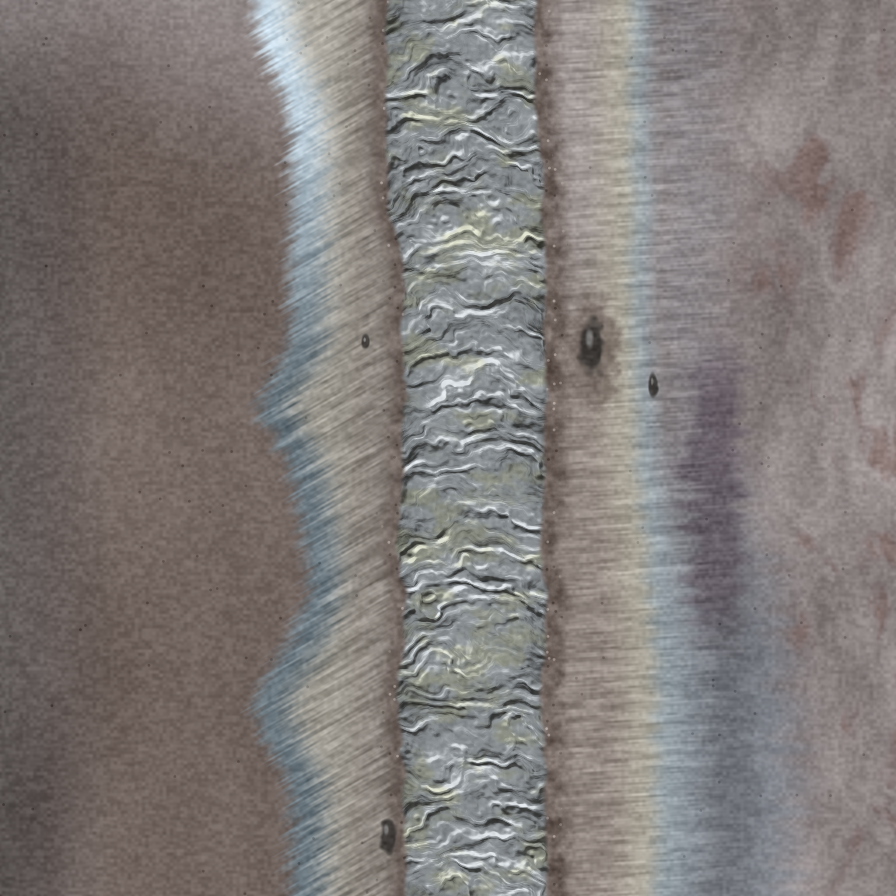
Reproduce this texture procedurally as a three.js fragment shader.

```glsl
// Draws a rippled vertical weld bead between two heat-tinted, brushed steel plates.
varying vec2 vUv;

float hash(vec2 p) {
  vec3 q = fract(p.xyx * 0.1031);
  q += dot(q, q.yzx + 33.33);
  return fract((q.x + q.y) * q.z);
}

float noise(vec2 p) {
  vec2 i = floor(p), f = fract(p);
  f = f * f * (3.0 - 2.0 * f);
  return mix(mix(hash(i), hash(i + vec2(1, 0)), f.x),
             mix(hash(i + vec2(0, 1)), hash(i + vec2(1, 1)), f.x), f.y);
}

float fbm(vec2 p) {
  float sum = 0.0, amp = 0.5;
  for (int i = 0; i < 4; i++) {
    sum += amp * noise(p);
    p = mat2(1.6, 1.2, -1.2, 1.6) * p + 3.7;
    amp *= 0.5;
  }
  return sum;
}

float bump(float x, float width) { return exp(-x * x / (width * width)); }

float band(float x, float a, float b, float soft) {
  return smoothstep(a - soft, a + soft, x) * (1.0 - smoothstep(b - soft, b + soft, x));
}

// Streaks of two widths running along the given unit direction
float brushed(vec2 p, vec2 dir, float lengthFreq, float widthFreq) {
  vec2 q = vec2(dot(p, dir) * lengthFreq, dot(p, vec2(-dir.y, dir.x)) * widthFreq);
  return 0.45 * noise(q) + 0.55 * noise(q * vec2(2.3, 1.9) + 8.0);
}

float leftTintEdge(float y) {
  return 0.322 - 0.04 * smoothstep(0.84, 1.0, y) - 0.036 * bump(y - 0.545, 0.045)
       - 0.04 * bump(y - 0.21, 0.06) + 0.02 * bump(y - 0.36, 0.07);
}

vec3 leftPlate(vec2 p) {
  float cloud = fbm(p * vec2(9.0, 4.0));
  vec3 col = mix(vec3(0.35, 0.325, 0.32), vec3(0.43, 0.38, 0.36), smoothstep(0.0, 0.14, p.x));
  col = mix(col, vec3(0.58, 0.55, 0.55), 0.85 * smoothstep(0.78, 1.02, p.y + 0.25 * (p.x - 0.2)));
  col += 0.14 * (cloud - 0.47);

  // Blue fringe fading through straw to bare steel
  float streak = brushed(p, vec2(0.87, 0.5), 18.0, 230.0);
  float d = p.x - leftTintEdge(p.y) + 0.022 * (streak - 0.5);
  float top = smoothstep(0.55, 0.95, p.y);
  vec3 blue = mix(vec3(0.42, 0.47, 0.50), vec3(0.77, 0.84, 0.89), top);
  vec3 pale = mix(vec3(0.56, 0.57, 0.56), vec3(0.75, 0.76, 0.75), top);
  col = mix(col, blue, smoothstep(-0.012, 0.016, d));
  col = mix(col, pale, smoothstep(0.016, 0.055, d));
  col = mix(col, vec3(0.62, 0.595, 0.55), smoothstep(0.035, 0.07, d) * 0.75);
  col = mix(col, vec3(0.55, 0.525, 0.50), smoothstep(0.365, 0.41, p.x));
  return col + 0.26 * (streak - 0.5) * smoothstep(-0.02, 0.03, d);
}

vec3 rightPlate(vec2 p) {
  float low = 1.0 - smoothstep(0.2, 0.62, p.y);
  float cloud = fbm(p * vec2(8.0, 6.0) + 11.0);
  float scratch = brushed(p, vec2(0.998, 0.06), 20.0, 210.0);
  float ragged = 0.04 * (noise(vec2(p.x * 8.0, p.y * 85.0)) - 0.5);
  vec3 col = vec3(0.535, 0.50, 0.50) + 0.24 * (cloud - 0.47);

  // Rust blotches over mottled scale
  vec2 flow = p * vec2(26.0, 14.0) + 3.0 * cloud;
  float rust = smoothstep(0.52, 0.72, fbm(flow)) * smoothstep(0.80, 0.92, p.x);
  rust += bump(p.x - 0.86, 0.035) * bump(p.y - 0.69, 0.025) * smoothstep(0.35, 0.6, fbm(flow * 2.0));
  col = mix(col, vec3(0.46, 0.365, 0.34), 0.6 * clamp(rust, 0.0, 1.0));
  col += 0.16 * (fbm(flow * 1.7 + 4.0) - 0.47) * smoothstep(0.74, 0.86, p.x);

  // Outer blue and violet heat tints
  float x = p.x + ragged;
  col = mix(col, vec3(0.49, 0.52, 0.56), 0.75 * band(x, 0.73, 0.80 + 0.085 * low, 0.035) * (0.35 + 0.65 * low));
  float violet = band(x, 0.768, 0.826, 0.014) * band(p.y, 0.30, 0.60, 0.05);
  col = mix(col, vec3(0.37, 0.33, 0.37), violet * 0.75);
  col *= 1.0 - 0.14 * band(x, 0.79, 0.84, 0.02) * (1.0 - smoothstep(0.25, 0.4, p.y));

  // Inner blue fringe, straw rim and bare steel
  float inner = p.x + 0.25 * ragged - 0.025 * low;
  vec3 steel = mix(vec3(0.575, 0.535, 0.51), vec3(0.62, 0.59, 0.58), smoothstep(0.55, 0.8, p.y));
  col = mix(col, vec3(0.58, 0.625, 0.65), 1.0 - smoothstep(0.71, 0.74 + 0.035 * low, inner));
  col = mix(col, vec3(0.67, 0.65, 0.60), 1.0 - smoothstep(0.69, 0.722, inner));
  col = mix(col, steel, 1.0 - smoothstep(0.645, 0.70, inner));
  return col + 0.22 * (scratch - 0.5) * (1.0 - smoothstep(0.72, 0.88, p.x));
}

// Overlapping curved folds of solidified metal
float beadHeight(vec2 p) {
  float c = (p.x - 0.527) / 0.08;
  vec2 s = p * vec2(22.0, 28.0);
  vec2 q = p + vec2(0.0, 0.02 * c * c);
  q += (vec2(fbm(s), fbm(s + 7.3)) - 0.5) * vec2(0.07, 0.07);
  float fold = 1.0 - abs(2.0 * noise(q * vec2(22.0, 62.0)) - 1.0);
  return fold + 0.9 * fbm(q * vec2(42.0, 125.0)) + 0.2 * noise(q * vec2(70.0, 380.0));
}

vec3 beadColor(vec2 p, float across) {
  float slope = beadHeight(p) - beadHeight(p + vec2(-0.002, 0.004));
  float patches = fbm(p * vec2(20.0, 30.0) + 4.0);
  float light = 0.54 + 0.78 * slope + 0.55 * (patches - 0.47) - 0.17 * pow(abs(across), 4.0);
  vec3 col = mix(vec3(0.22, 0.225, 0.225), vec3(0.53, 0.55, 0.565), smoothstep(0.0, 0.52, light));
  col = mix(col, vec3(0.87, 0.89, 0.91), smoothstep(0.5, 1.02, light));
  float gold = smoothstep(0.42, 0.72, fbm(p * vec2(30.0, 45.0) + 19.0));
  return col * mix(vec3(1.0), vec3(1.01, 1.0, 0.89), gold);
}

// Dark uneven droplet with a small glint
vec3 droplet(vec3 col, vec2 p, vec2 center, vec2 radius) {
  vec2 d = (p - center) / radius;
  float r = length(d) + 0.5 * (noise(p * 110.0) - 0.5);
  col = mix(col, vec3(0.21, 0.20, 0.19), 0.9 * (1.0 - smoothstep(0.6, 1.1, r)));
  return mix(col, vec3(0.62), 0.6 * (1.0 - smoothstep(0.1, 0.4, length(d - vec2(-0.2, 0.3)))));
}

void main() {
  vec2 p = vUv;
  float wobble = 0.022 * (fbm(vec2(p.y * 30.0, 2.0)) - 0.47);
  float left = mix(0.447, 0.430, smoothstep(0.68, 0.82, p.y)) + wobble;
  float right = 0.606 - 0.010 * smoothstep(0.78, 0.9, p.y) + 0.7 * wobble;
  vec3 col = mix(leftPlate(p), rightPlate(p), step(0.525, p.x));

  // Brown grooves and the scorched ring beside the bead
  float rough = fbm(p * 75.0);
  float groove = band(p.x + 0.015 * (rough - 0.5), left - 0.018, right + 0.022, 0.015);
  col = mix(col, vec3(0.41, 0.36, 0.34) + 0.38 * (rough - 0.47), 0.88 * groove);
  float scorch = length((p - vec2(0.661, 0.605)) / vec2(0.034, 0.07)) + 0.7 * (rough - 0.5);
  col = mix(col, vec3(0.43, 0.38, 0.355), 0.7 * (1.0 - smoothstep(0.5, 1.1, scorch)));

  // Scattered specks, densest along the grooves
  vec2 cell = floor(p * 130.0), f = fract(p * 130.0) - 0.5;
  vec2 shift = 0.5 * vec2(hash(cell + 5.0), hash(cell + 9.0)) - 0.25;
  float speck = (1.0 - smoothstep(0.1, 0.3, length(f - shift))) * step(0.99 - 0.15 * groove, hash(cell + 31.0));
  col += speck * mix(-0.1, 0.2, step(0.4, hash(cell + 17.0)) * groove);

  // Weld bead
  float across = 2.0 * (p.x - left) / (right - left) - 1.0;
  col = mix(col, beadColor(p, across), band(p.x, left, right, 0.004));

  // Spatter
  col = droplet(col, p, vec2(0.661, 0.611), vec2(0.015, 0.036));
  col = droplet(col, p, vec2(0.729, 0.570), vec2(0.006, 0.014));
  col = droplet(col, p, vec2(0.408, 0.618), vec2(0.005, 0.009));
  col = droplet(col, p, vec2(0.433, 0.068), vec2(0.010, 0.020));

  // Fine metal grain
  col += 0.08 * (noise(p * 256.0) - 0.5) + 0.05 * (noise(p * vec2(110.0, 300.0)) - 0.5);
  gl_FragColor = vec4(clamp(col, 0.0, 1.0), 1.0);
}
```
